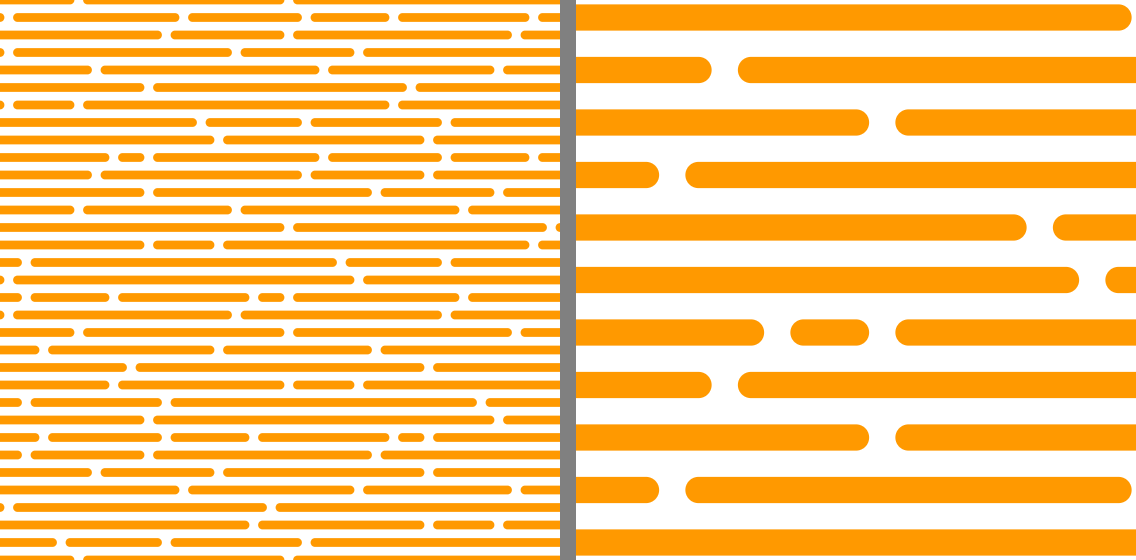
Left: the whole. Right: its middle third, enlarged.
This pattern is drawn by a WebGL 2 fragment shader. Its source:

```glsl
#version 300 es
precision highp float;

#define CELLS 32.0
#define BAND_ROWS 8.0
#define BAND_SHIFT 8.0
#define DASH_RADIUS 0.25
#define GAP_WIDTH 0.5
#define DASH_COLOR vec3(1.0, 0.6, 0.0)
#define PAPER_COLOR vec3(1.0)

uniform vec2 u_resolution;
out vec4 fragColor;

// Gap columns of each row in one band; a repeated column means fewer gaps.
const vec3 ROW_GAPS[8] = vec3[8](
    vec3(4, 16, 16), vec3(0, 10, 17), vec3(9, 16, 29), vec3(0, 13, 20),
    vec3(5, 18, 28), vec3(8, 23, 23), vec3(0, 4, 22), vec3(11, 17, 25));

// The busiest row has two more gaps.
const int BUSY_ROW = 1;
const vec2 BUSY_GAPS = vec2(22, 30);

// Horizontal distance to a gap centre, wrapped around the tile.
float wrappedDistance(float x, float gapColumn) {
    float offset = x - gapColumn - 0.5;
    return abs(mod(offset + 0.5 * CELLS, CELLS) - 0.5 * CELLS);
}

float nearestGap(float x, int row) {
    float nearest = CELLS;
    for (int i = 0; i < 3; i++) {
        nearest = min(nearest, wrappedDistance(x, ROW_GAPS[row][i]));
    }
    if (row == BUSY_ROW) {
        nearest = min(nearest, wrappedDistance(x, BUSY_GAPS.x));
        nearest = min(nearest, wrappedDistance(x, BUSY_GAPS.y));
    }
    return nearest;
}

// Signed distance to the round-capped dashes, in cells.
float dashDistance(vec2 p) {
    float line = floor(p.y + 0.5);
    float band = floor(line / BAND_ROWS);
    int row = int(line - band * BAND_ROWS);

    // Each band repeats the one above, moved sideways.
    float gap = nearestGap(p.x - band * BAND_SHIFT, row);
    float pastCap = max(0.5 * GAP_WIDTH + DASH_RADIUS - gap, 0.0);
    return length(vec2(pastCap, p.y - line)) - DASH_RADIUS;
}

void main() {
    vec2 uv = gl_FragCoord.xy / u_resolution;
    vec2 p = CELLS * vec2(uv.x, 1.0 - uv.y);

    // One-pixel edge smoothing
    float pixel = CELLS / min(u_resolution.x, u_resolution.y);
    float coverage = clamp(0.5 - dashDistance(p) / pixel, 0.0, 1.0);
    fragColor = vec4(mix(PAPER_COLOR, DASH_COLOR, coverage), 1.0);
}
```
